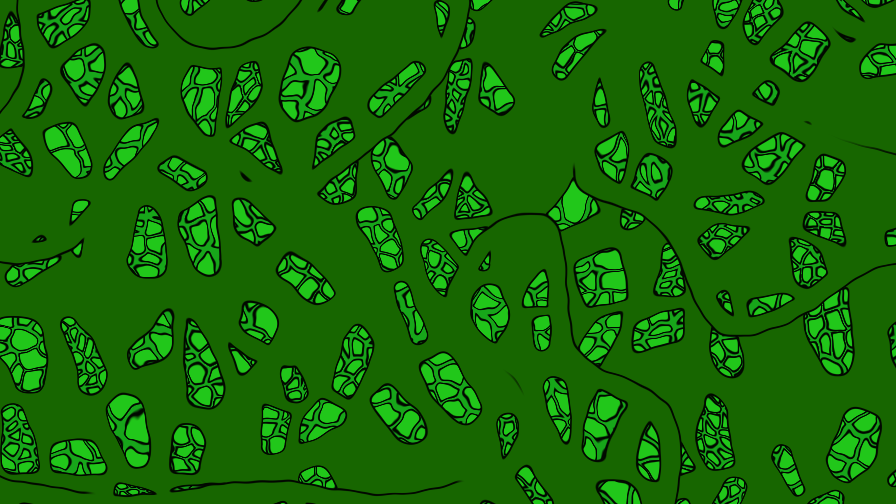
Write a Shadertoy shader that draws this pattern.

```glsl
#define HOLE_CELL vec2(0.115, 0.170)
#define HOLE_MARGIN 0.011
#define HOLE_RADIUS vec2(0.017, 0.043)
#define HOLE_REACH 0.052
#define TRUNK_WIDTH 0.036
#define TRUNK_FREQ 2.3
#define SPOT_SIZE vec2(0.027, 0.050)
#define SPOT_GAP vec2(0.04, 0.17)
#define INK_WIDTH 0.0017
#define WARP 0.07
#define WOBBLE 0.005

const vec3 BRANCH = vec3(0.09, 0.40, 0.00);
const vec3 LEAF   = vec3(0.09, 0.65, 0.10);
const vec3 SPOT   = vec3(0.13, 0.78, 0.10);
const vec3 INK    = vec3(0.005, 0.03, 0.00);

vec2 hash2(vec2 p) {
    vec3 h = fract(p.xyx * vec3(0.1031, 0.1030, 0.0973));
    h += dot(h, h.yzx + 33.33);
    return fract((h.xx + h.yz) * h.zy);
}

float gradientNoise(vec2 p) {
    vec2 i = floor(p), f = p - i;
    vec2 u = f * f * f * (f * (f * 6.0 - 15.0) + 10.0);
    vec4 corner;
    for (int k = 0; k < 4; k++) {
        vec2 o = vec2(k & 1, k >> 1);
        float a = 6.2832 * hash2(i + o + 57.0).x;
        corner[k] = dot(vec2(cos(a), sin(a)), f - o);
    }
    return mix(mix(corner.x, corner.y, u.x), mix(corner.z, corner.w, u.x), u.y);
}

vec2 noise2(vec2 p) {
    return vec2(gradientNoise(p), gradientNoise(p + 41.7));
}

mat2 rotation(float a) {
    return mat2(cos(a), sin(a), -sin(a), cos(a));
}

float smoothMax(float a, float b, float k) {
    float h = max(k - abs(a - b), 0.0) / k;
    return max(a, b) + 0.25 * h * h * k;
}

// Rounded distance to the cell border; also gives the cell id and local position
float cellBorder(vec2 p, vec2 size, out vec2 id, out vec2 local) {
    vec2 base = floor(p / size), toSite = vec2(0.0);
    float nearest = 1e9;
    for (int k = 0; k < 25; k++) {
        vec2 g = base + vec2(k % 5, k / 5) - 2.0;
        vec2 r = (g + 0.1 + 0.8 * hash2(g)) * size - p;
        if (dot(r, r) < nearest) {
            nearest = dot(r, r);
            toSite = r;
            id = g;
        }
    }
    float sum = 0.0, sharpness = 22.0 / size.x;
    for (int k = 0; k < 25; k++) {
        vec2 g = id + vec2(k % 5, k / 5) - 2.0;
        if (k == 12) continue;
        vec2 r = (g + 0.1 + 0.8 * hash2(g)) * size - p;
        sum += exp(-sharpness * dot(0.5 * (r + toSite), normalize(r - toSite)));
    }
    local = -toSite;
    return -log(sum + 1e-20) / sharpness;
}

// Signed distance to a winding contour of the noise
float trunkContour(vec2 p) {
    vec2 e = vec2(0.01, 0.0);
    float n = gradientNoise(p * TRUNK_FREQ);
    vec2 slope = vec2(gradientNoise((p + e.xy) * TRUNK_FREQ),
                      gradientNoise((p + e.yx) * TRUNK_FREQ)) - n;
    return n / (length(slope) / e.x + 0.3);
}

// Tapered capsule
float pod(vec2 p, float reach, float radius, float taper) {
    float y = clamp(p.y, -reach, reach);
    return length(p - vec2(0.0, y)) - radius * (1.0 + taper * y / reach);
}

float inkLine(float d, float px) {
    return 1.0 - smoothstep(INK_WIDTH - 0.6 * px, INK_WIDTH + 0.6 * px, abs(d));
}

void mainImage(out vec4 fragColor, in vec2 fragCoord) {
    float px = 1.0 / iResolution.y;
    vec2 p = fragCoord * px + 3.0;
    p += WOBBLE * noise2(p * 24.0);
    vec2 warped = p + WARP * noise2(p * 2.5);

    // Holes between the branches
    vec2 id, local;
    float border = cellBorder(warped, HOLE_CELL, id, local);
    vec2 shape = hash2(id + 17.0), style = hash2(id + 91.0);
    float tilt = 1.9 * (shape.x - 0.5) + 0.25 + 0.8 * gradientNoise(p * 1.5);
    vec2 q = rotation(tilt) * local;
    float radius = mix(HOLE_RADIUS.x, HOLE_RADIUS.y, shape.y);
    float hole = pod(q, HOLE_REACH, radius, 0.8 * (style.x - 0.5));
    hole = smoothMax(hole, HOLE_MARGIN - border, 0.016);

    // Trunks cut the holes, flush with the contour on one side
    float trunk = trunkContour(p);
    hole = smoothMax(hole, min(trunk, TRUNK_WIDTH - trunk), 0.006);

    // Spots inside the holes, scaled and stretched per hole
    float size = mix(SPOT_SIZE.x, SPOT_SIZE.y, style.y);
    vec2 spotId, spotLocal;
    vec2 spotPos = q + 0.3 * size * noise2(p * 30.0) + id * 0.37;
    float spot = cellBorder(spotPos, size * vec2(1.0, mix(0.65, 1.35, style.x)), spotId, spotLocal);
    spot -= size * mix(SPOT_GAP.x, SPOT_GAP.y, hash2(spotId + 5.0).x);

    // Fills, then ink
    vec3 leaf = mix(LEAF, SPOT, smoothstep(-px, px, spot));
    leaf = mix(leaf, INK, inkLine(spot, px));
    vec3 color = mix(leaf, BRANCH, smoothstep(-px, px, hole));
    float vein = inkLine(trunk, px) * smoothstep(-0.06, -0.02, gradientNoise(p * 1.9 + 8.0));
    color = mix(color, INK, max(inkLine(hole, px), vein));
    fragColor = vec4(color, 1.0);
}
```
